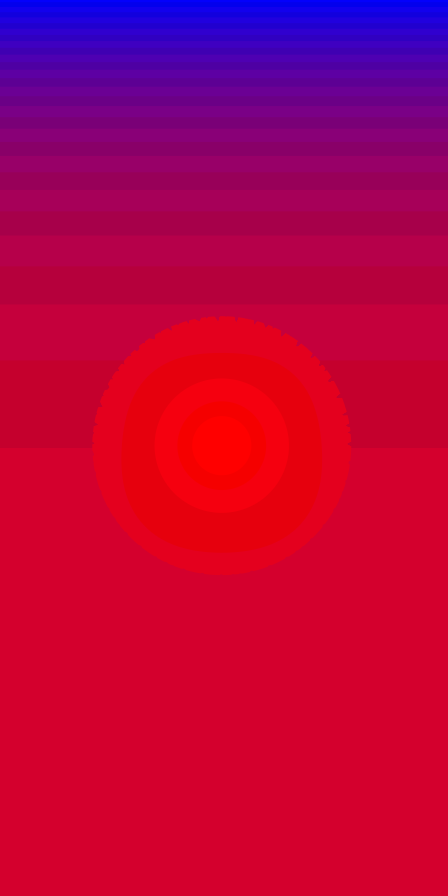
A WebGL 1 fragment shader for this background:

```glsl
precision highp float;

uniform vec2 u_resolution;

#define HORIZON 0.5
#define SKY_FALLOFF 3.3
#define BAND_STEP 0.0703
#define SUN_CENTER vec2(0.495, 0.5026)
#define CORE_RADIUS 0.066
#define INNER_RADIUS 0.099
#define MIDDLE_RADIUS 0.150
#define HALO_RADIUS 0.230
#define SUN_RADIUS 0.289
#define FRAY_DEPTH 0.011

const vec3 GROUND = vec3(0.83, 0.0, 0.176);
const vec3 ZENITH = vec3(0.0, 0.0, 1.0);
const vec3 RIM = vec3(0.893, 0.0, 0.118);
const vec3 HALO = vec3(0.902, 0.0, 0.051);
const vec3 MIDDLE = vec3(0.961, 0.0, 0.057);
const vec3 INNER = vec3(0.961, 0.0, 0.0);
const vec3 CORE = vec3(1.0, 0.0, 0.0);

// Floor with a ramp of the given width centred on each step
float softFloor(float x, float width) {
  float level = floor(x + 0.5 * width);
  return level - 1.0 + clamp((x - level) / width + 0.5, 0.0, 1.0);
}

// Coverage of a disc whose edge is one pixel soft
float disc(float dist, float radius, float pixel) {
  return clamp((radius - dist) / pixel + 0.5, 0.0, 1.0);
}

// Exponential fade; red and blue step half a band apart
vec3 skyColor(float y) {
  float depth = (1.0 - y) / (1.0 - HORIZON);
  float fade = exp(-SKY_FALLOFF * depth);
  float slope = SKY_FALLOFF * fade / (BAND_STEP * (1.0 - HORIZON));
  float width = clamp(slope / u_resolution.y, 0.0001, 1.0);
  float band = fade / BAND_STEP;
  float redMix = softFloor(band + 0.49, width) * BAND_STEP;
  float blueMix = softFloor(band, width) * BAND_STEP;
  return mix(GROUND, ZENITH, vec3(redMix, 0.0, blueMix));
}

// Fine teeth around the rim, strongest on the upper half
float rimFray(float angle) {
  float waves = sin(angle * 83.0) + 0.7 * sin(angle * 47.0 + 1.3)
              + 0.5 * sin(angle * 131.0 + 0.4);
  float upper = smoothstep(-0.25, 0.2, sin(angle));
  return FRAY_DEPTH * smoothstep(0.3, 1.9, waves) * mix(0.15, 1.0, upper);
}

void main() {
  vec2 uv = gl_FragCoord.xy / u_resolution;
  float pixel = 1.0 / u_resolution.x;

  // Banded sky over flat ground
  float above = clamp((uv.y - HORIZON) * u_resolution.y + 0.5, 0.0, 1.0);
  vec3 color = mix(GROUND, skyColor(uv.y), above);

  // Sun, measured in canvas widths
  vec2 p = (gl_FragCoord.xy - SUN_CENTER * u_resolution) * pixel;
  float dist = length(p);
  float angle = atan(p.y, p.x + 0.00001);

  // The halo is slightly square and sits lower than the other rings
  float haloRadius = HALO_RADIUS - 0.007 * cos(4.0 * angle)
                   - 0.016 * sin(angle);

  color = mix(color, RIM, disc(dist, SUN_RADIUS - rimFray(angle), pixel));
  color = mix(color, HALO, disc(dist, haloRadius, pixel));
  color = mix(color, MIDDLE, disc(dist, MIDDLE_RADIUS, pixel));
  color = mix(color, INNER, disc(dist, INNER_RADIUS, pixel));
  color = mix(color, CORE, disc(dist, CORE_RADIUS, pixel));

  gl_FragColor = vec4(color, 1.0);
}
```
